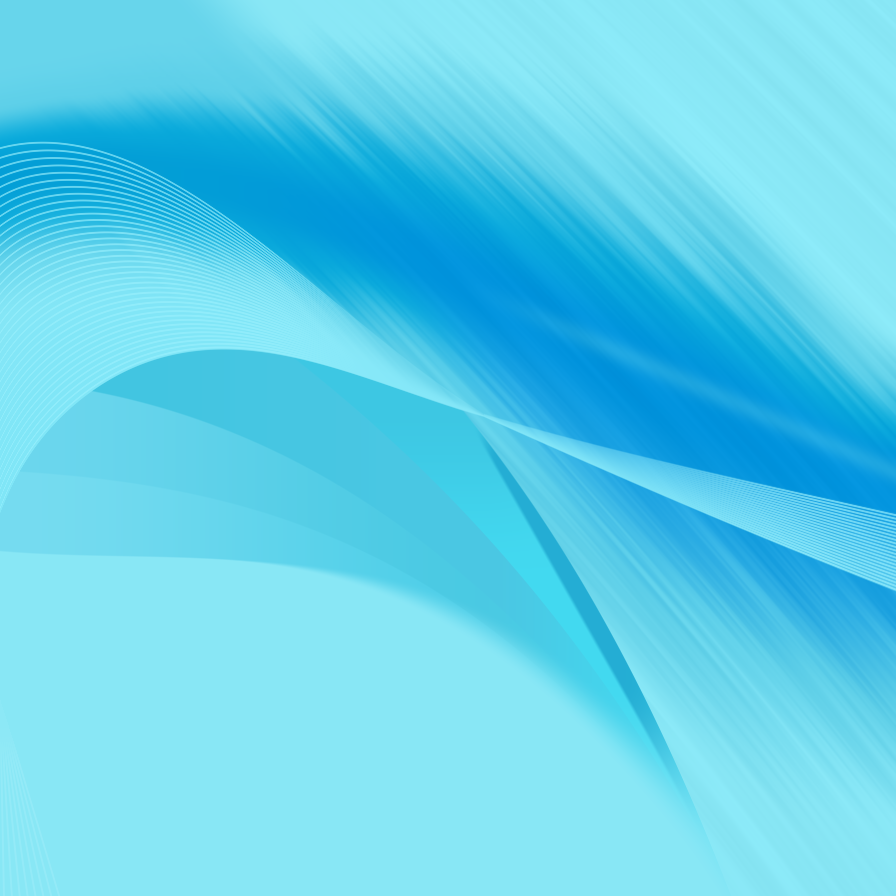
This background is drawn by a WebGL 1 fragment shader. Its source:

```glsl
precision highp float;

uniform vec2 u_resolution;

const vec3 LIGHT = vec3(0.535, 0.905, 0.962);
const vec3 HAZE = vec3(0.36, 0.81, 0.91);
const vec3 DEEP = vec3(0.0, 0.575, 0.865);
const vec3 TEAL = vec3(0.04, 0.67, 0.86);
const vec3 AZURE = vec3(0.13, 0.65, 0.89);
const vec3 CYAN = vec3(0.26, 0.85, 0.94);
const vec3 CREASE = vec3(0.14, 0.68, 0.83);

float hash(vec2 p) {
  return fract(sin(dot(p, vec2(127.1, 311.7))) * 43758.55);
}

float noise(vec2 p) {
  vec2 i = floor(p);
  vec2 f = fract(p);
  f = f * f * (3.0 - 2.0 * f);
  return mix(mix(hash(i), hash(i + vec2(1.0, 0.0)), f.x),
             mix(hash(i + vec2(0.0, 1.0)), hash(i + vec2(1.0, 1.0)), f.x), f.y);
}

// Height of a cubic Bezier whose control points are evenly spaced in x
float arc(float x, float x0, float x1, vec4 h) {
  float u = (x - x0) / (x1 - x0);
  float v = 1.0 - u;
  return v * v * v * h.x + 3.0 * u * v * v * h.y + 3.0 * u * u * v * h.z + u * u * u * h.w;
}

// 1 below the curve, 0 above it
float below(float y, float curve, float soft) {
  return 1.0 - smoothstep(-soft, soft, y - curve);
}

float streaks(vec2 p) {
  float across = p.x + 0.75 * p.y + 0.15 * p.y * p.y;
  float along = p.x - p.y;
  return 0.5 * noise(vec2(across * 45.0, along * 1.5))
       + 0.3 * noise(vec2(across * 130.0, along * 2.5))
       + 0.2 * noise(vec2(across * 300.0, along * 4.0)) - 0.5;
}

vec3 bandRamp(float h, vec3 deep, vec3 middle, vec3 outer) {
  vec3 color = mix(deep, middle, smoothstep(0.05, 0.42, h));
  color = mix(color, HAZE, smoothstep(0.3, 0.7, h));
  return mix(color, outer, smoothstep(0.55, 1.1, h));
}

// Brushed blue band across the canvas
vec3 backdrop(vec2 p) {
  float d = p.y - arc(p.x, 0.0, 1.0, vec4(0.805, 0.870, 0.557, 0.466));
  float grain = streaks(p);
  float rise = 0.11 + 0.17 * smoothstep(0.0, 0.7, p.x) - 0.12 * smoothstep(0.8, 1.0, p.x);
  float fall = 0.15 + 0.22 * smoothstep(0.4, 0.75, p.x);
  float h = d > 0.0 ? d / rise : -d / fall;
  h += grain * 0.3 * smoothstep(0.1, 0.5, h) * smoothstep(0.0, 0.35, p.x);

  float corner = 1.0 - smoothstep(-0.05, 0.06, p.x - 0.24 - 0.9 * (1.0 - p.y));
  vec3 outer = mix(LIGHT, HAZE, 0.75 * corner * step(0.0, d));
  vec3 lower = mix(TEAL, AZURE, smoothstep(0.42, 0.6, p.x));
  vec3 middle = mix(lower, TEAL, smoothstep(-0.02, 0.02, d));
  vec3 deep = mix(vec3(0.01, 0.62, 0.84), DEEP, smoothstep(0.15, 0.55, p.x));
  vec3 color = bandRamp(h, deep, middle, outer);

  // Thin sheen along the band
  float sheen = p.y - 0.664 + 0.435 * (p.x - 0.56);
  float glow = exp(-sheen * sheen / 0.00016) * smoothstep(0.5, 0.7, p.x);
  color = mix(color, HAZE, 0.32 * glow);
  return color + grain * 0.05 * smoothstep(0.25, 0.6, p.x);
}

// Overlapping translucent petals under the ribbon
vec3 petals(vec3 color, vec2 p, float px) {
  float rim = arc(p.x, 0.0, 0.807, vec4(0.385, 0.362, 0.443, 0.023));
  float low = arc(p.x, 0.0, 0.807, vec4(0.475, 0.460, 0.402, 0.023));
  float high = arc(p.x, 0.0, 0.807, vec4(0.577, 0.557, 0.423, 0.023));
  float blade = arc(p.x, 0.33, 0.807, vec4(0.599, 0.473, 0.3125, 0.023));
  float edge = arc(p.x, 0.527, 0.807, vec4(0.529, 0.411, 0.259, 0.023));
  float toRight = smoothstep(0.0, 0.55, p.x);

  vec3 fan = mix(vec3(0.25, 0.77, 0.88), vec3(0.29, 0.78, 0.89), toRight);
  vec3 bladeColor = mix(vec3(0.24, 0.78, 0.89), CYAN, smoothstep(0.55, 0.35, p.y));
  fan = mix(bladeColor, fan, below(p.y, blade, px));
  fan = mix(fan, mix(vec3(0.42, 0.84, 0.93), vec3(0.29, 0.79, 0.89), toRight), below(p.y, high, px));
  fan = mix(fan, mix(vec3(0.46, 0.86, 0.94), vec3(0.31, 0.81, 0.91), toRight), below(p.y, low, px));
  fan = mix(fan, CYAN, 0.7 * smoothstep(0.54, 0.7, p.x));

  float u = clamp((p.x - 0.527) / 0.28, 0.0, 1.0);
  float fold = 0.002 + 0.036 * sin(3.14159 * u);
  float crease = smoothstep(edge - fold - 0.008, edge - fold + 0.002, p.y);
  fan = mix(fan, CREASE, crease * smoothstep(0.0, 0.1, u) * (1.0 - smoothstep(0.6, 1.0, u)));
  fan = mix(fan, LIGHT, 0.8 * smoothstep(0.24, 0.04, p.y));

  color = mix(color, fan, below(p.y, edge, px * 1.5));
  float soft = px + 0.035 * smoothstep(0.25, 0.75, p.x);
  return mix(color, LIGHT, below(p.y, rim, soft));
}

// Evenly spaced thin lines, averaged where they crowd together
float lines(float t, float count, float span, float px) {
  float spacing = span / count;
  float d = abs(fract(t * count) - 0.5) * spacing;
  float stroke = 1.0 - smoothstep(0.0004, 0.0006 + px, d);
  return mix(0.35, stroke, smoothstep(1.0, 3.0, spacing / px));
}

void main() {
  vec2 p = gl_FragCoord.xy / u_resolution;
  float px = 1.0 / min(u_resolution.x, u_resolution.y);
  bool left = p.x < 0.54;

  // Ribbon edges meet in a narrow twist
  float top = left ? arc(p.x, 0.0, 0.54, vec4(0.840, 0.883, 0.648, 0.538))
                   : arc(p.x, 0.54, 1.0, vec4(0.538, 0.492, 0.461, 0.427));
  float bottom = left ? arc(p.x, 0.0, 0.54, vec4(0.460, 0.708, 0.586, 0.535)) - 0.033 * exp(-38.0 * p.x)
                      : arc(p.x, 0.54, 1.0, vec4(0.535, 0.466, 0.400, 0.340));

  vec3 color = backdrop(p);
  color = mix(color, petals(color, p, px), below(p.y, bottom, px));

  float span = max(top - bottom, 0.002);
  float t = clamp((top - p.y) / span, 0.0, 1.0);
  float inside = below(p.y, top, px) * (1.0 - below(p.y, bottom, px));
  float fill = left ? 0.92 * smoothstep(0.1, 0.9, t)
                    : mix(0.3 + 0.65 * t, 0.12 + 0.5 * t, smoothstep(0.6, 1.0, p.x));
  color = mix(color, vec3(0.50, 0.90, 0.97), inside * fill);
  float strokes = lines(t, left ? 38.0 : 22.0, span, px);
  color = mix(color, vec3(0.60, 0.94, 0.99), 0.65 * inside * strokes);

  // Faint strands in the lower corner
  float reach = max(0.32 * (0.22 - p.y), 0.0001);
  float strands = lines(p.x / reach, 8.0, reach, px) * step(p.x, reach);
  color = mix(color, vec3(0.66, 0.94, 0.98), 0.35 * strands);

  gl_FragColor = vec4(clamp(color, 0.0, 1.0), 1.0);
}
```
